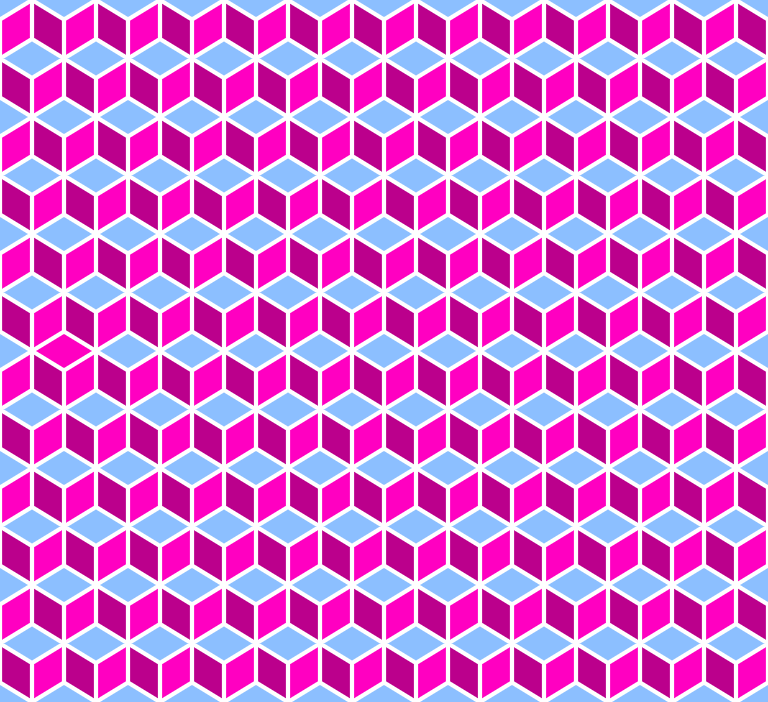
A WebGL 1 fragment shader for this pattern:

```glsl
precision highp float;

uniform vec2 u_resolution;

const vec2 REPEATS = vec2(12.0, 12.0);   // cubes across, staggered rows down
const vec2 ODD_CUBE = vec2(1.0, 6.0);    // column and row of the odd lid
const float HALF_STROKE = 0.00275;       // in canvas widths
const float SLOPE = 2.0 / 3.0;           // rise of a slanted edge in cell units
const vec3 LINE = vec3(1.0);
const vec3 LID = vec3(0.55, 0.75, 1.0);
const vec3 LEFT_FACE = vec3(0.735, 0.0, 0.55);
const vec3 RIGHT_FACE = vec3(1.0, 0.0, 0.755);

// Nearest cube centre on a lattice with every second row
vec2 nearestCube(vec2 p, vec2 offset) {
  vec2 period = vec2(1.0, 2.0);
  return floor((p - offset) / period + 0.5) * period + offset;
}

bool insideHexagon(vec2 q) {
  return abs(q.y) + SLOPE * abs(q.x) < SLOPE;
}

void main() {
  vec2 uv = gl_FragCoord.xy / u_resolution;
  float aspect = u_resolution.y / u_resolution.x;

  // Two interleaved lattices of hexagons cover the plane
  vec2 p = uv * REPEATS + vec2(0.0, 0.5 * SLOPE);
  vec2 cube = nearestCube(p, vec2(0.0));
  if (!insideHexagon(p - cube)) cube = nearestCube(p, vec2(0.5, 1.0));
  vec2 q = p - cube;
  float side = abs(q.x);

  // Cell units to canvas widths, across upright and slanted edges
  vec2 cellSize = vec2(1.0, aspect) / REPEATS;
  float slantScale = cellSize.y / length(vec2(1.0, SLOPE * cellSize.y / cellSize.x));

  // Face colour and distance to its nearest edge
  vec3 face;
  float edge;
  float rise = q.y - SLOPE * side;
  if (rise > 0.0) {
    bool isOdd = distance(mod(cube, REPEATS), ODD_CUBE) < 0.25;
    face = isOdd ? RIGHT_FACE : LID;
    edge = min(rise, SLOPE - q.y - SLOPE * side) * slantScale;
  } else {
    face = q.x < 0.0 ? LEFT_FACE : RIGHT_FACE;
    float slanted = min(-rise, q.y + SLOPE - SLOPE * side) * slantScale;
    float upright = min(side, 0.5 - side) * cellSize.x;
    edge = min(slanted, upright);
  }

  // Antialiased stroke
  float pixel = 1.0 / u_resolution.x;
  float fill = clamp((edge - HALF_STROKE) / pixel + 0.5, 0.0, 1.0);
  gl_FragColor = vec4(mix(LINE, face, fill), 1.0);
}
```
